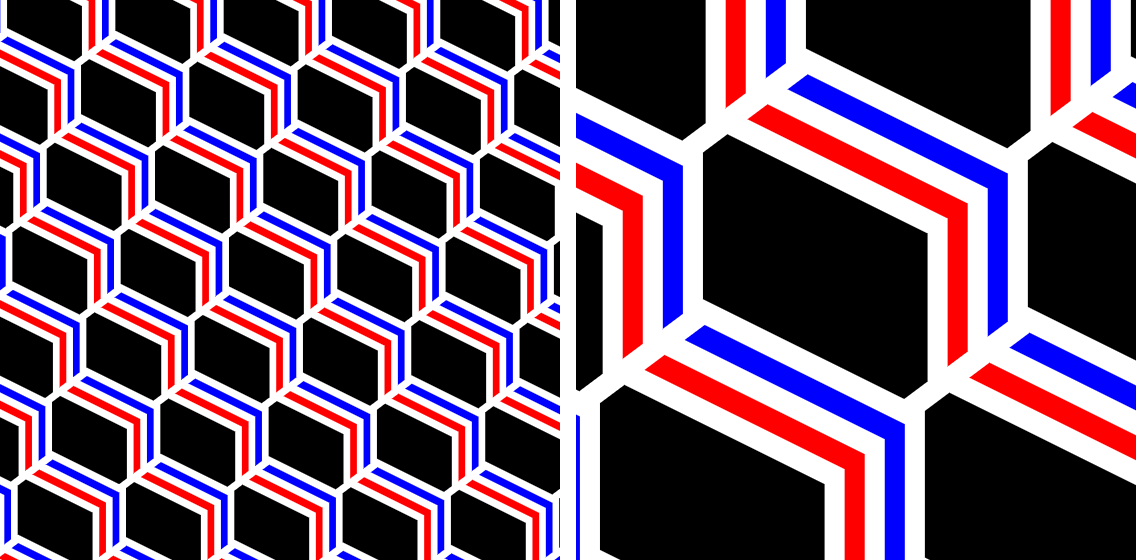
Left, the full canvas; right, a detail of the centre.
This pattern is drawn by a WebGL 2 fragment shader. Its source:

```glsl
#version 300 es
precision highp float;
// Slanted lattice of black blocks, each edged on its top and right sides by
// nested red and blue chevrons. Neighbouring cells are folded in by a small
// loop; every shape is an intersection of straight half-planes.

#define STEP_ACROSS vec2(0.1934, -0.0046)   // lattice step to the next column
#define STEP_DOWN vec2(-0.0613, -0.1492)    // lattice step to the next row
#define ANCHOR vec2(0.5426, 0.5277)         // upper right corner of one block
#define BAND 0.01194                        // width of each stripe and gap
#define TOP_SLOPE 0.4957                    // fall of the top edges
#define MITRE_SLOPE 0.747                   // rise of the diagonal cuts
#define CUT_MIDDLE -0.0240                  // cell centre across the cuts
#define CUT_HALF 0.0946                     // half distance between the cuts

uniform vec2 u_resolution;
out vec4 fragColor;

const vec3 WHITE = vec3(1.0);
const vec3 BLACK = vec3(0.0);
const vec3 RED = vec3(1.0, 0.0, 0.0);
const vec3 BLUE = vec3(0.0, 0.0, 1.0);

// Offsets beyond the right and top edges, scaled to be equal on the mitre.
vec2 edgeOffsets(vec2 p) {
  return vec2(p.x, (p.y + TOP_SLOPE * p.x) / (TOP_SLOPE + MITRE_SLOPE));
}

float coverage(float dist, float pixel) {
  return clamp(0.5 - dist / pixel, 0.0, 1.0);
}

// Signed distance to the stripe lying between bands index and index + 1.
float stripe(float chevron, float index) {
  return abs(chevron - (index + 0.5) * BAND) - 0.5 * BAND;
}

// Paints one cell; p is measured from the block's upper right corner.
vec3 paintCell(vec3 color, vec2 p, float pixel) {
  vec2 edge = edgeOffsets(p);
  float chevron = max(edge.x, edge.y);

  // Diagonal cuts bound both the block and its stripes.
  vec2 cutNormal = normalize(vec2(MITRE_SLOPE, -1.0));
  float cut = abs(dot(p, cutNormal) - CUT_MIDDLE) - CUT_HALF;

  // Five bands separate a block from the next one on either side.
  vec2 period = vec2(edgeOffsets(STEP_ACROSS).x, edgeOffsets(-STEP_DOWN).y);
  vec2 farEdge = 5.0 * BAND - period - edge;
  float block = max(chevron, max(farEdge.x, farEdge.y));

  color = mix(color, BLACK, coverage(max(block, cut), pixel));
  color = mix(color, RED, coverage(max(stripe(chevron, 1.0), cut), pixel));
  return mix(color, BLUE, coverage(max(stripe(chevron, 3.0), cut), pixel));
}

void main() {
  float pixel = 1.0 / u_resolution.y;
  vec2 p = gl_FragCoord.xy * pixel - ANCHOR;

  // Nearest lattice cell, counted from cell centres.
  mat2 lattice = mat2(STEP_ACROSS, STEP_DOWN);
  vec2 centre = vec2(-0.037, 0.002);
  vec2 nearest = round(inverse(lattice) * (p - centre));

  vec3 color = WHITE;
  for (int row = -1; row <= 1; row++) {
    for (int column = -1; column <= 1; column++) {
      vec2 cell = nearest + vec2(column, row);
      color = paintCell(color, p - lattice * cell, pixel);
    }
  }
  fragColor = vec4(color, 1.0);
}
```
